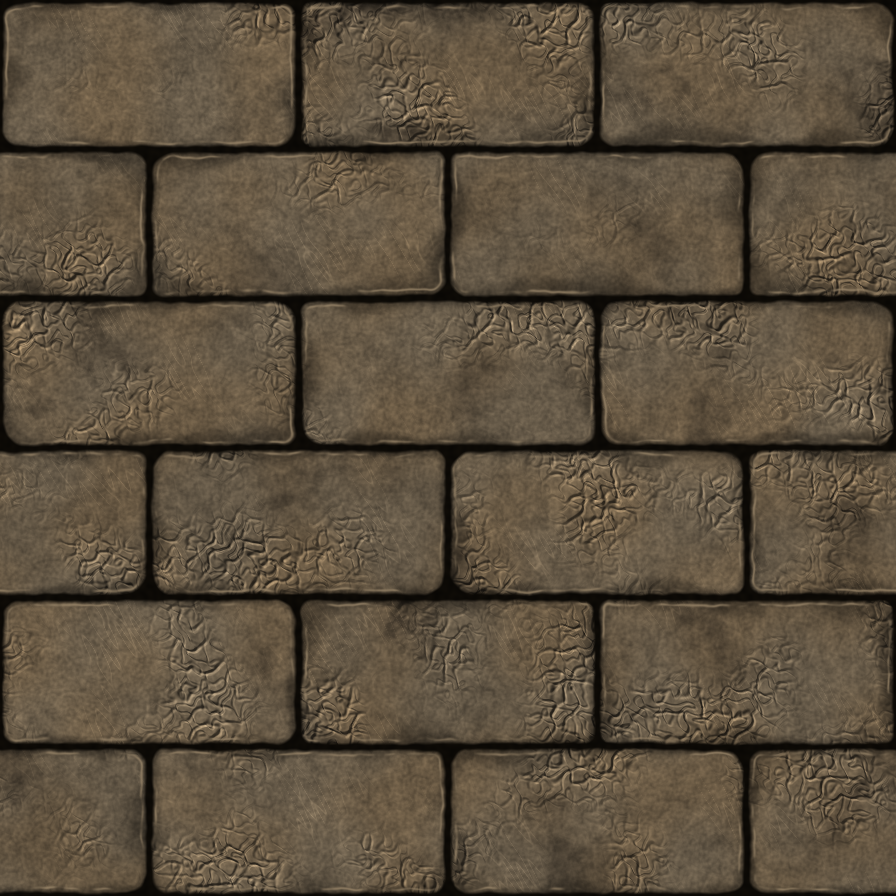
Write a Shadertoy shader that draws this texture.

```glsl
// Weathered stone wall: six courses of three rounded blocks in running bond.
// Each block gets a seed that drives its corner wear, stains and crack patches;
// all surface detail is gradient noise in block units (course height = 1).

const float COURSES = 6.0;
const float BLOCKS_ACROSS = 3.0;
const float BLOCK_LENGTH = 2.0;
const float JOINT_HALF = 0.012;

const vec3 JOINT_COLOR = vec3(0.045, 0.035, 0.020);
const vec3 STONE_COLOR = vec3(0.408, 0.356, 0.284);
const vec3 STAIN_COLOR = vec3(0.190, 0.163, 0.130);
const vec3 RIM_COLOR   = vec3(0.620, 0.540, 0.425);
const vec3 WARM_TINT   = vec3(1.02, 0.99, 0.94);
const vec3 COOL_TINT   = vec3(0.99, 1.00, 1.01);

float hash(vec2 p) {
    uvec2 q = uvec2(ivec2(floor(p))) * uvec2(1597u, 3812u);
    uint n = (q.x ^ q.y) * 747796u + 28913u;
    n = (n ^ (n >> 15)) * 277803u;
    n = (n ^ (n >> 13)) * 668265u;
    return float((n ^ (n >> 16)) & 65535u) / 65535.0;
}

float cornerGradient(vec2 cell, vec2 offset) {
    float angle = 6.28318 * hash(cell);
    return dot(vec2(cos(angle), sin(angle)), offset);
}

// Gradient noise, roughly -0.7 to 0.7.
float noise(vec2 p) {
    vec2 i = floor(p), f = p - i;
    vec2 u = f * f * f * (f * (f * 6.0 - 15.0) + 10.0);
    vec2 e = vec2(1.0, 0.0);
    float low  = mix(cornerGradient(i, f), cornerGradient(i + e, f - e), u.x);
    float high = mix(cornerGradient(i + e.yx, f - e.yx),
                     cornerGradient(i + e.xx, f - e.xx), u.x);
    return mix(low, high, u.y);
}

float fbm(vec2 p) {
    float sum = 0.0, amplitude = 1.0;
    for (int i = 0; i < 4; i++) {
        sum += amplitude * noise(p);
        p = mat2(1.6, 1.2, -1.2, 1.6) * p + 17.3;
        amplitude *= 0.6;
    }
    return sum;
}

// Distance inward from the edge of a rounded box.
float boxDepth(vec2 p, vec2 halfSize, float radius) {
    vec2 q = abs(p) - halfSize + radius;
    return radius - length(max(q, 0.0)) - min(max(q.x, q.y), 0.0);
}

// Height of the surface, cut by a web of thin warped cracks.
float crackHeight(vec2 p) {
    p += 0.05 * vec2(noise(p * 9.0), noise(p * 9.0 + 31.0));
    float coarse = smoothstep(0.0, 0.12, abs(noise(p * 7.0)));
    float fine = smoothstep(0.0, 0.16, abs(noise(p * 14.0 + 53.0)));
    return coarse + 0.7 * fine;
}

// Stone face at p, where seed sets its tone and wear its damage.
vec3 stoneFace(vec2 p, float seed, float wear) {
    float mottling = fbm(p * 2.6);
    float speckle = fbm(p * 11.0 + 71.0);
    float grain = noise(p * 37.0);
    vec3 color = STONE_COLOR * mix(0.96, 1.04, seed);
    color *= mix(WARM_TINT, COOL_TINT, smoothstep(-0.4, 0.4, noise(p * 1.7 + 9.0)));
    color *= 1.0 + 0.11 * mottling + 0.17 * speckle + 0.17 * grain;

    // Soot-like stains
    float stain = smoothstep(0.12, 0.65, noise(p * 1.5 + 40.0) + 0.32 * fbm(p * 4.5 + 5.0));
    color = mix(color, STAIN_COLOR * (1.0 + 0.4 * speckle), stain * mix(0.25, 0.85, wear));

    // Cracks lit from the upper left, gathered in patches
    float patchMask = smoothstep(-0.02, 0.42, noise(p * 1.4 + 90.0) + 0.3 * wear - 0.12);
    float height = crackHeight(p);
    float slope = height - crackHeight(p + vec2(-0.013, 0.015));
    color *= 1.0 + (0.08 + patchMask) * (0.42 * clamp(slope, -0.9, 1.3) + 0.16 * (height - 1.3));

    // Sparse fine scratches
    vec2 along = vec2(p.x + 0.6 * p.y, p.y - 0.6 * p.x) * vec2(16.0, 2.5);
    float scratch = 1.0 - smoothstep(0.0, 0.07, abs(noise(along)));
    return color * (1.0 + 0.16 * scratch * smoothstep(0.0, 0.4, noise(p * 2.1 + 60.0)));
}

void mainImage(out vec4 fragColor, in vec2 fragCoord) {
    vec2 wall = fragCoord / iResolution.xy * COURSES;
    float pixel = COURSES / iResolution.y;

    // Running bond: even courses slide by half a block
    float course = floor(wall.y);
    float x = wall.x / BLOCK_LENGTH + 0.5 * (1.0 - mod(course, 2.0));
    vec2 id = vec2(mod(floor(x), BLOCKS_ACROSS), course);
    vec2 local = vec2((fract(x) - 0.5) * BLOCK_LENGTH, fract(wall.y) - 0.5);
    vec2 p = local + id * vec2(7.3, 5.7) + 20.0;
    float seed = hash(id + 11.0);
    float wear = hash(id + 37.0);

    // Uneven outline with a different rounding at each corner
    float radius = mix(0.06, 0.17, hash(id * 2.0 + step(0.0, local) + 60.0));
    vec2 halfSize = vec2(0.5 * BLOCK_LENGTH, 0.5) - JOINT_HALF;
    float depth = boxDepth(local, halfSize, radius);
    depth += 0.014 * noise(p * 3.0) + 0.012 * noise(p * 11.0);

    vec3 color = stoneFace(p, seed, wear);

    // Grimy border, then a thin chipped rim of lighter stone
    float grime = 0.07 + 0.16 * smoothstep(-0.1, 0.5, noise(p * 1.9 + 14.0));
    color *= mix(0.60, 1.0, smoothstep(0.0, grime, depth));
    float rimOffset = (depth - 0.036 - 0.02 * noise(p * 4.0 + 25.0)) / (0.008 + pixel * 0.2);
    float chipped = smoothstep(-0.2, 0.4, noise(p * 2.7 + 33.0) + 0.5 * noise(p * 12.0));
    color = mix(color, RIM_COLOR, 0.7 * chipped * exp(-rimOffset * rimOffset));

    // Shadowed joint
    float cover = smoothstep(0.002 - 0.5 * pixel, 0.020 + 0.5 * pixel, depth);
    vec3 joint = JOINT_COLOR * (1.0 + 0.5 * noise(wall * 20.0));
    fragColor = vec4(mix(joint, color, cover), 1.0);
}
```
